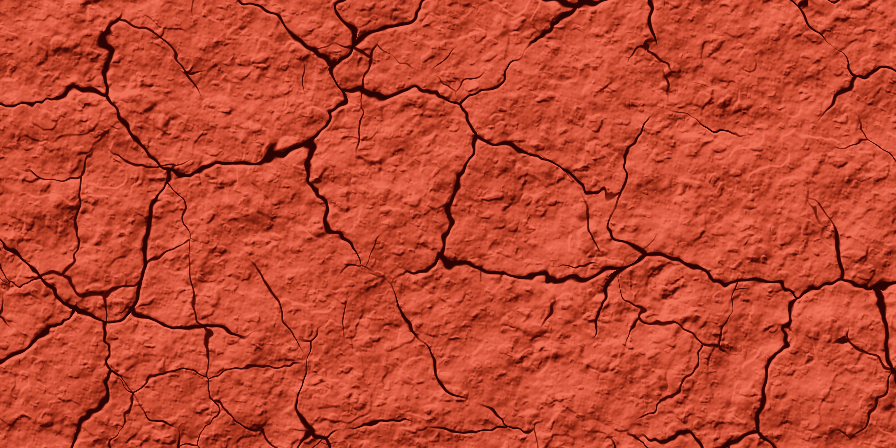
This texture is drawn by a WebGL 2 fragment shader. Its source:

```glsl
#version 300 es
precision highp float;
// Dry red clay: crumbly lit ground split into plates by thin, broken, jagged cracks.

uniform vec2 u_resolution;
out vec4 fragColor;

const vec2 LIGHT_DIR = vec2(-0.45, 0.89);
const float RELIEF_STEP = 0.0035;
const mat2 OCTAVE_TURN = mat2(0.8, 0.6, -0.6, 0.8);

float hash(vec2 p) {
    return fract(sin(dot(p, vec2(127.1, 311.7))) * 43758.5453);
}

vec2 hash2(vec2 p) {
    return vec2(hash(p), hash(p + 57.3));
}

float noise(vec2 p) {
    vec2 cell = floor(p), f = fract(p);
    f = f * f * (3.0 - 2.0 * f);
    float low = mix(hash(cell), hash(cell + vec2(1, 0)), f.x);
    float high = mix(hash(cell + vec2(0, 1)), hash(cell + vec2(1, 1)), f.x);
    return mix(low, high, f.y);
}

float fbm(vec2 p, int octaves) {
    float sum = 0.0, amplitude = 0.5;
    for (int i = 0; i < octaves; i++) {
        sum += amplitude * noise(p);
        p = OCTAVE_TURN * p * 2.03 + 11.7;
        amplitude *= 0.5;
    }
    return sum;
}

vec2 warp(vec2 p, float scale, float amount, int octaves) {
    vec2 offset = vec2(fbm(p * scale, octaves), fbm(p * scale + 31.4, octaves));
    return p + amount * (offset - 0.47);
}

// Distance to the border between the two nearest cells, in canvas units.
float plateBorder(vec2 p, float scale) {
    p *= scale;
    vec2 cell = floor(p), nearest = vec2(9.0), second = vec2(9.0);
    for (int y = -1; y <= 1; y++)
    for (int x = -1; x <= 1; x++) {
        vec2 id = cell + vec2(x, y);
        vec2 toSeed = id + 0.05 + 0.9 * hash2(id) - p;
        float d = dot(toSeed, toSeed);
        if (d < dot(nearest, nearest)) {
            second = nearest;
            nearest = toSeed;
        } else if (d < dot(second, second)) {
            second = toSeed;
        }
    }
    return dot(0.5 * (nearest + second), normalize(second - nearest)) / scale;
}

// x: distance to the crack line, y: its half width, z: its presence.
vec3 crack(vec2 p, float scale, float width, float rarity) {
    vec2 bent = warp(warp(p, 4.5, 0.16, 2), 15.0, 0.075, 3);
    float d = plateBorder(bent, scale);
    float strength = 0.7 * noise(p * 4.3 + scale * 5.0) + 0.3 * noise(p * 17.0);
    float presence = smoothstep(rarity, rarity + 0.13, strength);
    float swelling = smoothstep(rarity, rarity + 0.45, strength) * (0.5 + noise(p * 31.0));
    return vec3(d, width * (0.3 + swelling), presence);
}

float crackOpening(vec3 c, float pixel) {
    return c.z * (1.0 - smoothstep(c.y * 0.5, c.y + 0.6 * pixel, c.x));
}

float crackGroove(vec3 c) {
    return c.z * c.y * (1.0 - smoothstep(0.0, c.y * 2.4, c.x));
}

// Scattered lumps with steep, uneven rims.
float clods(vec2 p, float scale, float density) {
    p = warp(p, scale * 1.7, 1.1 / scale, 2) * scale;
    vec2 cell = floor(p);
    float top = 0.0;
    for (int y = -1; y <= 1; y++)
    for (int x = -1; x <= 1; x++) {
        vec2 id = cell + vec2(x, y);
        float present = step(hash(id + 7.7), density);
        float radius = mix(0.22, 0.55, hash(id + 3.1));
        float d = length((id + hash2(id + 13.0) - p) * vec2(0.85, 1.1));
        top = max(top, present * radius * (1.0 - smoothstep(radius * 0.3, radius, d)));
    }
    return top / scale;
}

// Thin flaking layers that end in short curved steps.
float ledges(vec2 p, float scale) {
    float level = fbm(p * scale, 4) * 5.0;
    return (floor(level) + smoothstep(0.38, 0.62, fract(level))) / scale;
}

float groundHeight(vec2 p, vec3 mainCrack, vec3 fineCrack) {
    float h = 0.084 * fbm(p * 11.0, 5) + 0.055 * ledges(p, 8.0);
    h += 0.42 * clods(p, 14.0, 0.22) + 0.48 * clods(p + 4.0, 27.0, 0.32);
    h += 0.42 * clods(p + 9.0, 52.0, 0.35);
    return h - 1.4 * crackGroove(mainCrack) - crackGroove(fineCrack);
}

// Clay colours from deep crack (0) to lit crumb (5 and a little above).
vec3 clayColor(float tone) {
    vec3 ramp[6] = vec3[6](vec3(0.15, 0.01, 0.01), vec3(0.33, 0.05, 0.03),
        vec3(0.50, 0.12, 0.06), vec3(0.65, 0.20, 0.11),
        vec3(0.78, 0.28, 0.18), vec3(0.89, 0.38, 0.28));
    vec3 color = ramp[0];
    for (int i = 1; i < 6; i++)
        color = mix(color, ramp[i], clamp(tone - float(i - 1), 0.0, 1.0));
    return color + vec3(0.07, 0.09, 0.09) * clamp(tone - 5.0, 0.0, 0.7);
}

void main() {
    vec2 p = gl_FragCoord.xy / u_resolution.y;
    vec2 q = p + LIGHT_DIR * RELIEF_STEP;
    float pixel = 1.0 / u_resolution.y;
    vec3 mainCrack = crack(p, 2.9, 0.0050, 0.33);
    vec3 fineCrack = crack(p + 5.0, 4.8, 0.0034, 0.53);

    // Slope towards the light
    float here = groundHeight(p, mainCrack, fineCrack);
    float ahead = groundHeight(q, crack(q, 2.9, 0.0050, 0.33), crack(q + 5.0, 4.8, 0.0034, 0.53));
    float relief = (here - ahead) / RELIEF_STEP;

    // Shading, then the open cracks
    float tone = 4.25 + relief * (relief < 0.0 ? 2.0 : 1.1) + 0.7 * (fbm(p * 3.0, 3) - 0.44);
    tone = clamp(tone, 0.7, 5.7);
    tone *= 1.0 - 0.97 * crackOpening(mainCrack, pixel);
    tone *= 1.0 - 0.85 * crackOpening(fineCrack, pixel);
    fragColor = vec4(clayColor(tone), 1.0);
}
```
